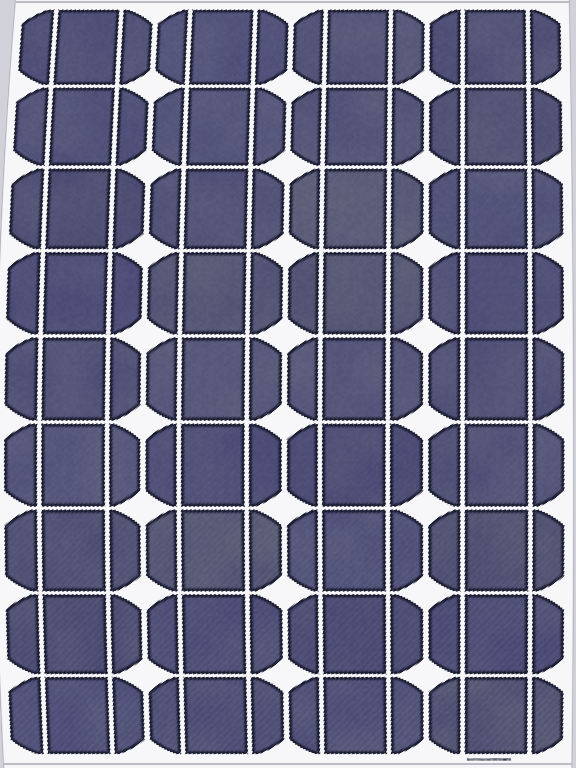
Reproduce this pattern procedurally as a Shadertoy shader.

```glsl
// Solar panel: a slightly bowed grid of dark blue cells with cut corners and twin busbars.
#define GRID vec2(4.0, 9.0)         // cells across and down
#define SHEET vec2(576.0, 768.0)    // design units across the canvas
#define PITCH vec2(140.0, 85.0)     // nominal cell spacing
#define GAP vec2(5.6, 3.4)          // white gap between cells
#define CORNER vec2(79.0, 48.0)     // radii of the ellipse that trims corners
#define BAR_HALF 2.3                // half width of a busbar
#define RIM 4.8                     // depth of the dark cell rim
#define RIPPLE 0.45                 // serration of the white lines
#define WHITE vec3(0.97, 0.97, 0.98)
#define INDIGO vec3(0.30, 0.30, 0.46)
#define SLATE vec3(0.38, 0.39, 0.49)
#define SHADOW vec3(0.10, 0.11, 0.19)

float hash(vec2 p) {
    return fract(sin(dot(p, vec2(127.1, 311.7))) * 43758.5453);
}

float noise(vec2 p) {
    vec2 i = floor(p), f = fract(p);
    f = f * f * (3.0 - 2.0 * f);
    return mix(mix(hash(i), hash(i + vec2(1, 0)), f.x),
               mix(hash(i + vec2(0, 1)), hash(i + vec2(1, 1)), f.x), f.y);
}

// Left and right panel edges bow outward with height.
vec2 sideEdges(float y) {
    float bend = (y - 470.0) / 425.0;
    return vec2(1.5, 567.0) + vec2(16.0, -3.5) * bend * bend;
}

// Sheet position to grid coordinates, undoing the barrel bend.
vec2 toGrid(vec2 p, vec2 sides) {
    float d = (p.y - 379.0) / 388.0;
    float s = d * (1.0 + 0.042 * d * d) - 0.009 * d * d;
    return vec2((p.x - sides.x) / (sides.y - sides.x), 0.5 + 0.5 * s) * GRID;
}

// Signed distance to a box trimmed by an ellipse.
float cellDistance(vec2 q) {
    vec2 box = abs(q) - 0.5 * (PITCH - GAP);
    vec2 e = q / CORNER;
    float r = length(e);
    float trim = (r - 1.0) * r / max(length(e / CORNER), 1e-4);
    return max(max(box.x, box.y), trim);
}

// Distance to the nearer of the two busbars, shifted a little per column.
float barDistance(float x, float column) {
    float shift = 2.4 * (hash(vec2(column, 5.0)) - 0.5);
    return abs(abs(x - shift) - 0.24 * PITCH.x) - BAR_HALF;
}

// Cell tint: tone per cell, soft mottling, grain and diagonal streaks.
vec3 cellTint(vec2 p, vec2 id) {
    float height = p.y / SHEET.y;
    float tone = 0.38 + 0.5 * (hash(id) - 0.5) + 0.5 * (noise(p / 34.0) - 0.5);
    tone += 0.25 * (0.5 - height);
    vec3 tint = mix(INDIGO, SLATE, clamp(tone, 0.0, 1.0));
    tint.b += 0.03 * (hash(id + 17.0) - 0.5);
    float streak = sin(0.9 * (p.x + p.y) + 2.0 * noise(p / 20.0));
    tint += 0.013 * streak * smoothstep(0.45, 0.9, height);
    return tint + 0.03 * (noise(p / 2.5) - 0.5);
}

// White margin with thin frame lines and a scuff on the lower edge.
vec3 frameColor(vec2 p, vec2 sides, float aa) {
    float line = min(abs(p.x - sides.x + 6.0), abs(p.x - sides.y - 7.0));
    line = min(line, min(abs(p.y - 2.0), abs(p.y - 764.0)));
    float mark = 1.0 - smoothstep(0.6 - aa, 0.9 + aa, line);
    vec3 col = mix(WHITE, vec3(0.52, 0.53, 0.59), 0.75 * mark);
    float outside = max(sides.x - 6.0 - p.x, p.x - sides.y - 7.0);
    col = mix(col, vec3(0.82, 0.82, 0.85), smoothstep(-aa, aa, outside));
    vec2 scuff = abs(p - vec2(489.0, 759.5)) - vec2(22.0, 1.2);
    float wear = 1.0 - smoothstep(-aa, aa, max(scuff.x, scuff.y));
    return mix(col, SHADOW, wear * (0.35 + 0.5 * noise(p / 2.0)));
}

void mainImage(out vec4 fragColor, in vec2 fragCoord) {
    vec2 p = fragCoord / iResolution.xy * SHEET;
    p.y = SHEET.y - p.y;
    float aa = 0.75 * SHEET.y / iResolution.y;

    // Locate the cell
    vec2 sides = sideEdges(p.y);
    vec2 g = toGrid(p, sides);
    vec2 id = clamp(floor(g), vec2(0.0), GRID - 1.0);
    vec2 q = (g - id - 0.5) * PITCH;

    // Depth inside the blue area, measured from any white line
    float depth = min(-cellDistance(q), barDistance(q.x, id.x));
    depth += RIPPLE * sin(1.5 * (p.x + p.y));

    // Shade the cell with its rim, then lay it on the frame
    vec3 cell = mix(SHADOW, cellTint(p, id), smoothstep(0.8, RIM, depth));
    vec3 col = mix(frameColor(p, sides, aa), cell, smoothstep(-aa, aa, depth));
    fragColor = vec4(col, 1.0);
}
```
